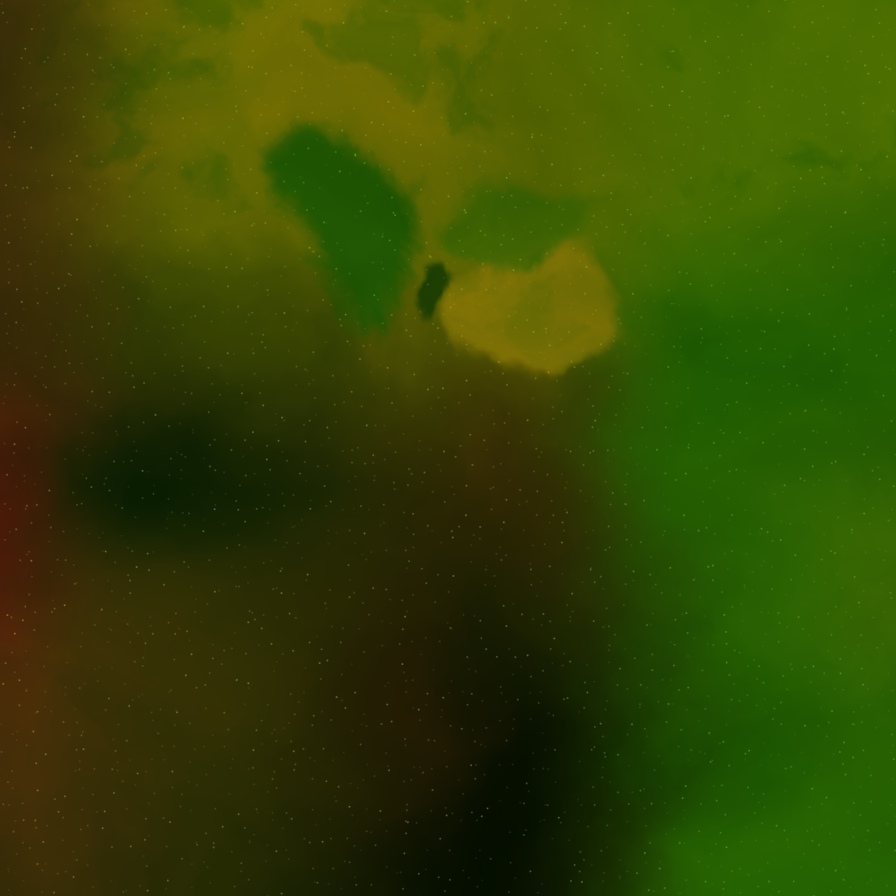
Reproduce this background procedurally as a WebGL 1 fragment shader.

```glsl
precision highp float;
// Draws a dim green and amber nebula with ragged gas clouds and fine star dust.

uniform vec2 u_resolution;

const mat2 TURN = mat2(0.8, 0.6, -0.6, 0.8);

float hash(vec2 p) {
  p = fract(p * vec2(0.1031, 0.1137));
  p += dot(p, p.yx + 33.33);
  return fract((p.x + p.y) * p.x * 17.0);
}

float valueNoise(vec2 p) {
  vec2 cell = floor(p);
  vec2 f = fract(p);
  f = f * f * (3.0 - 2.0 * f);
  float low = mix(hash(cell), hash(cell + vec2(1.0, 0.0)), f.x);
  float high = mix(hash(cell + vec2(0.0, 1.0)), hash(cell + vec2(1.0)), f.x);
  return mix(low, high, f.y);
}

// Fractal noise centred on zero, roughly -0.5 to 0.5.
float cloudNoise(vec2 p) {
  float sum = 0.0;
  float weight = 0.5;
  p += 40.0;
  for (int i = 0; i < 6; i++) {
    sum += weight * (valueNoise(p) - 0.5);
    p = TURN * p * 2.03 + vec2(31.7, 67.3);
    weight *= 0.52;
  }
  return sum;
}

// Slow swirling displacement built from layered, turned sines.
vec2 sineDrift(vec2 p, float frequency, float reach) {
  vec2 q = p;
  mat2 turn = TURN;
  for (int i = 0; i < 5; i++) {
    q += reach * sin(frequency * (turn * q) + float(i) * vec2(1.3, 4.1)).yx;
    turn *= TURN;
    frequency *= 1.8;
    reach *= 0.5;
  }
  return q - p;
}

float blob(vec2 p, vec2 center, vec2 radius) {
  vec2 d = (p - center) / radius;
  return exp(-dot(d, d));
}

// A blob whose rim is torn by the given noise value.
float tornBlob(vec2 p, vec2 center, vec2 radius, float tear) {
  return smoothstep(0.3, 0.62, blob(p, center, radius) + tear);
}

// Broad colour masses, from the back to the front.
vec3 gasColor(vec2 p, float tear) {
  vec3 c = vec3(0.18, 0.185, 0.015);
  c = mix(c, vec3(0.35, 0.40, 0.005), smoothstep(0.42, 0.78, p.y + 0.15 * (p.x - 0.5)));
  vec3 green = mix(vec3(0.13, 0.37, 0.005), vec3(0.28, 0.42, 0.005), smoothstep(0.6, 0.9, p.y));
  c = mix(c, green, smoothstep(0.56, 0.82, p.x));
  c = mix(c, vec3(0.25, 0.18, 0.03), 1.0 - smoothstep(-0.03, 0.27, p.x));
  c = mix(c, vec3(0.25, 0.40, 0.01), 0.75 * blob(p, vec2(0.97, 0.33), vec2(0.12, 0.17)));

  // Shadowed and rust-coloured lower gas.
  c = mix(c, vec3(0.20, 0.16, 0.015), 0.85 * blob(p, vec2(0.51, 0.44), vec2(0.15, 0.12)));
  c = mix(c, vec3(0.015, 0.055, 0.0), blob(p, vec2(0.53, 0.08), vec2(0.18, 0.27)));
  c = mix(c, vec3(0.15, 0.10, 0.015), 0.6 * blob(p, vec2(0.44, 0.20), vec2(0.08, 0.12)));
  c = mix(c, vec3(0.29, 0.08, 0.03), 0.9 * blob(p, vec2(-0.02, 0.39), vec2(0.11, 0.17)));
  c = mix(c, vec3(0.04, 0.12, 0.005), 0.95 * blob(p, vec2(0.18, 0.45), vec2(0.16, 0.10)));

  // Bright ridges and the torn green openings between them.
  c = mix(c, vec3(0.43, 0.41, 0.01), 0.7 * blob(p, vec2(0.38, 0.86), vec2(0.18, 0.13)));
  c = mix(c, vec3(0.48, 0.44, 0.02), 0.85 * tornBlob(p, vec2(0.60, 0.66), vec2(0.10, 0.08), tear));
  c = mix(c, vec3(0.20, 0.38, 0.01), 0.7 * tornBlob(p, vec2(0.57, 0.76), vec2(0.09, 0.05), tear));
  c = mix(c, vec3(0.10, 0.33, 0.01), 0.9 * tornBlob(p, vec2(0.38, 0.73), vec2(0.08, 0.10), tear));
  c = mix(c, vec3(0.06, 0.21, 0.01), 0.8 * tornBlob(p, vec2(0.48, 0.68), vec2(0.035, 0.05), tear));
  return c;
}

// One star per cell, kept away from the cell border.
float starLayer(vec2 p, float cells, float pixel) {
  vec2 grid = p * cells + 50.0;
  vec2 cell = floor(grid);
  vec2 spot = 0.1 + 0.8 * vec2(hash(cell + 11.3), hash(cell + 57.9));
  float distanceToStar = length(fract(grid) - spot) / cells;
  float chance = hash(cell + 91.7);
  float brightness = mix(0.08, 0.42, chance * chance * chance);
  float glow = 1.0 - smoothstep(0.0, 0.0008 + pixel, distanceToStar);
  return glow * brightness * step(0.25, chance);
}

void main() {
  float pixel = 1.0 / u_resolution.y;
  vec2 p = gl_FragCoord.xy * pixel;

  vec2 drifted = p + sineDrift(p, 7.0, 0.016);
  vec2 ragged = vec2(cloudNoise(drifted * 6.0), cloudNoise(drifted * 6.0 + 17.0));
  float tear = cloudNoise(drifted * 13.0 + ragged * 1.5);
  vec3 color = gasColor(drifted + 0.13 * ragged, 0.5 * tear);

  // Uneven density: the red gas varies more than the green.
  float density = cloudNoise(drifted * vec2(5.0, 6.5) + ragged + 5.0);
  color *= 1.0 + density * vec3(0.65, 0.28, 0.5);
  float wisps = smoothstep(0.08, 0.3, tear + 0.4 * density) * smoothstep(0.45, 0.8, p.y);
  color *= 1.0 - wisps * vec3(0.25, 0.08, 0.2);

  float stars = starLayer(p, 45.0, pixel) + starLayer(TURN * p, 41.0, pixel);
  color += stars * vec3(0.75, 0.85, 0.5) * (1.0 - 1.3 * color.g);
  gl_FragColor = vec4(clamp(color, 0.0, 1.0), 1.0);
}
```
